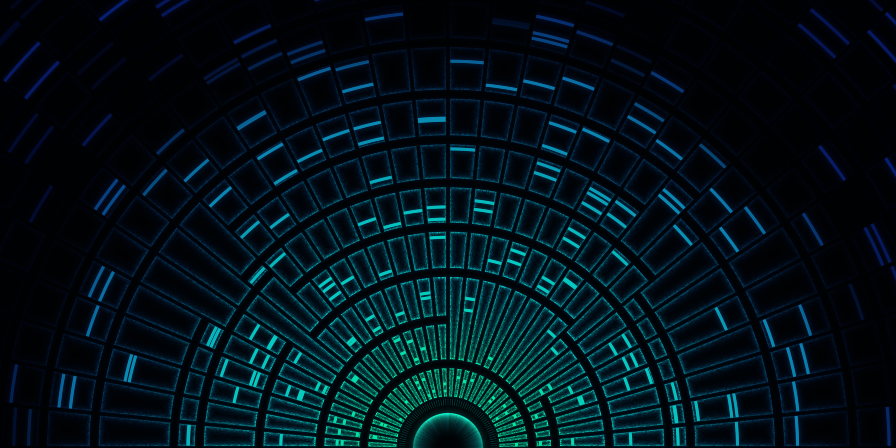
Write a Shadertoy shader that draws this background.

```glsl
// Glowing radial dial: concentric rings of lit cells around a core at the bottom centre.

const float PI = 3.14159265;
const float CELLS = 64.0;      // cells per full turn
const float GAP = 0.0105;      // half width of the dark arcs
const float CORE = 0.078;      // core radius
const int ARCS = 15;
const int OUTER_ARCS = 6;

// Dark arcs: radius, first cell, last cell (counted clockwise from the top).
const vec3 arcs[ARCS] = vec3[ARCS](
    vec3(0.105, -16, 15), vec3(0.188, -16, 15), vec3(0.286, -16, -1),
    vec3(0.240,  11, 15), vec3(0.360,   8, 15), vec3(0.392,  -9,  7),
    vec3(0.422, -16, -11), vec3(0.493, -8, 15), vec3(0.555, -16, -9),
    vec3(0.542,   9, 15), vec3(0.592,  -9,  8), vec3(0.612, -16, -12),
    vec3(0.688,  -8,  6), vec3(0.790, -16,  7), vec3(0.740,  8, 15));

float hash(vec2 p) {
    vec3 q = fract(p.xyx * vec3(0.1031, 0.1030, 0.0973));
    q += dot(q, q.yzx + 33.33);
    return fract((q.x + q.y) * q.z);
}

// Green near the core, through cyan, to deep blue at the corners.
vec3 lightColor(float r) {
    vec3 c = mix(vec3(0.02, 0.90, 0.60), vec3(0.02, 0.78, 0.74), smoothstep(0.14, 0.40, r));
    c = mix(c, vec3(0.04, 0.50, 0.68), smoothstep(0.45, 0.82, r));
    return mix(c, vec3(0.03, 0.14, 0.50), smoothstep(0.78, 1.10, r));
}

// Dim light shifts towards blue.
vec3 glow(vec3 color, float level) {
    return color * vec3(level, pow(level, 1.15), pow(level, 0.92));
}

// Narrow the span (x below, y above) around r by one dark arc.
vec2 narrowSpan(vec2 span, float r, float arc) {
    return arc < r ? vec2(max(span.x, arc), span.y) : vec2(span.x, min(span.y, arc));
}

// Nearest dark arcs below and above r in one column of cells.
vec2 ringSpan(float r, float cell) {
    vec2 span = vec2(0.0, 2.0);
    for (int i = 0; i < ARCS; i++) {
        vec3 arc = arcs[i];
        if (cell >= arc.y && cell <= arc.z) span = narrowSpan(span, r, arc.x);
    }
    for (int i = 0; i < OUTER_ARCS; i++)
        span = narrowSpan(span, r, 0.905 + 0.1 * float(i));
    return span;
}

// Bright cross bars at random heights in a cell.
float crossBars(float r, vec2 span, vec2 id, float px) {
    float light = 0.0;
    float inner = span.x + GAP + 0.006;
    float room = span.y - span.x - 2.0 * GAP - 0.012;
    float cluster = step(0.30, hash(id + 5.7));
    for (int i = 0; i < 3; i++) {
        vec2 key = id + vec2(17.0, 31.0) * float(i + 1);
        float away = abs(r - inner - room * hash(key));
        float bar = 1.0 - smoothstep(0.0038 - px, 0.0038 + px, away);
        float lit = cluster * step(0.60, hash(key + 9.3));
        light = max(light, lit * max(bar, 0.4 * exp(-away / 0.007)));
    }
    return light;
}

vec3 dialCells(float r, float angle, float px) {
    float turn = angle / (2.0 * PI) * CELLS;
    float cell = clamp(floor(turn), -16.0, 15.0);
    vec2 span = ringSpan(r, cell);
    vec2 id = vec2(cell + 40.0, floor(span.x * 500.0));

    // Distance inside the cell border
    float width = r * 2.0 * PI / CELLS;
    float side = width * (0.5 - abs(fract(turn) - 0.5)) - min(0.0048, 0.22 * width);
    float ends = min(r - span.x, span.y - r) - GAP;
    float d = min(side, ends);
    float mask = smoothstep(-px, px, d);
    float depth = max(d, 0.0);

    // Crisp outline with a soft inner glow, brighter along the arcs
    float far = smoothstep(0.80, 1.0, r);
    float reach = mix(1.15, 0.42, smoothstep(0.2, 0.9, r)) * mix(1.0, 0.3, far);
    float outline = 0.45 * exp(-depth / 0.0022) + 0.40 * exp(-depth / 0.0085);
    float rims = 0.25 * exp(-max(ends, 0.0) / 0.0025);
    float border = (outline + rims) * reach;

    // Outer cells light up at random
    float level = mix(1.0, 0.15 + 0.85 * hash(id + 2.1), far);
    float grain = 0.7 + 0.6 * hash(floor(vec2(r, angle) * 220.0) + 300.0);
    float bars = crossBars(r, span, id, px) * mix(1.0, 0.85, far);
    float halo = 0.16 * reach * exp(-abs(d) / 0.0035) * (1.0 - mask);
    float light = mask * max(border * grain, bars) + halo;
    return glow(lightColor(r), light * level);
}

vec3 core(vec2 p, float r, float angle, float px) {
    float top = 0.45 + 0.55 * smoothstep(0.0, CORE, p.y);
    float disc = 1.0 - smoothstep(CORE - px, CORE + px, r);
    float rim = exp(-abs(CORE - r) / 0.008);
    float streak = 0.5 + 0.5 * hash(vec2(floor(angle * 24.0) + 90.0, 3.0));
    vec3 inside = vec3(0.02, 0.36, 0.40) * streak * smoothstep(0.02, CORE, r) * 0.6;
    vec3 light = disc * (inside + vec3(0.08, 0.95, 0.72) * rim * top);
    // Fine dark ticks around the core
    float ticks = smoothstep(0.1, 0.5, abs(fract(angle * CELLS / PI) - 0.5));
    float band = smoothstep(0.094, 0.097, r) * (1.0 - smoothstep(0.108, 0.111, r));
    return light + vec3(0.01, 0.16, 0.15) * (band * ticks + (1.0 - disc) * rim);
}

void mainImage(out vec4 fragColor, in vec2 fragCoord) {
    vec2 p = (fragCoord - vec2(0.5 * iResolution.x, 0.0)) / iResolution.y;
    float px = 0.75 / iResolution.y;
    float r = length(p);
    float angle = atan(p.x, p.y);

    vec3 color = vec3(0.0, 0.010, 0.018) * exp(-0.8 * r);
    if (r > 0.105) color += dialCells(r, angle, px);
    color += core(p, r, angle, px);
    fragColor = vec4(clamp(color, 0.0, 1.0), 1.0);
}
```
